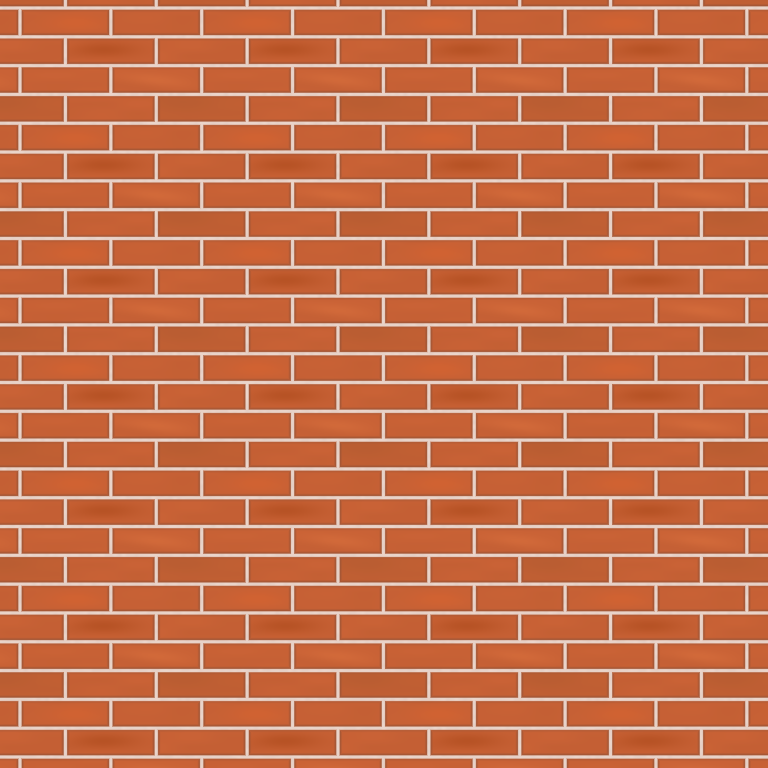
Reproduce this texture procedurally as a three.js fragment shader.

```glsl
// Running-bond wall of glazed orange bricks with pale mortar joints.
varying vec2 vUv;

float hash(vec2 p) {
  p = fract(p * vec2(0.1731, 0.3127));
  p += dot(p, p.yx + 19.19);
  return fract((p.x + p.y) * p.x * 37.0);
}

float noise(vec2 p) {
  vec2 i = floor(p), f = fract(p);
  f = f * f * (3.0 - 2.0 * f);
  return mix(mix(hash(i), hash(i + vec2(1.0, 0.0)), f.x),
             mix(hash(i + vec2(0.0, 1.0)), hash(i + vec2(1.0, 1.0)), f.x), f.y);
}

// Soft elliptical patch inside a brick
float patchMask(vec2 f, vec2 center, vec2 radius) {
  vec2 q = (f - center) / radius;
  return exp(-dot(q, q));
}

void main() {
  // Brick grid, rows counted downward, every second row shifted by half
  vec2 count = vec2(8.453, 26.66);
  vec2 grid = vec2(vUv.x, 1.0 - vUv.y) * count - vec2(0.22, 0.278);
  float row = floor(grid.y);
  grid.x -= 0.5 * mod(row, 2.0);
  vec2 cell = floor(grid);
  vec2 f = grid - cell;

  // Variations repeat every two bricks and four rows
  vec2 kind = mod(cell, vec2(2.0, 4.0));
  float accent = 1.0 - abs(kind.x - floor(kind.y * 0.5));

  // Fired clay with broad horizontal streaks
  vec2 seed = kind * vec2(17.0, 11.0) + 5.0;
  float streak = noise(f * vec2(2.5, 3.0) + seed) - 0.5;
  vec3 clay = vec3(0.78, 0.38, 0.208) * (1.0 + 0.035 * streak);

  // One accent brick per row: glow, scorch, pale streak or brown shade
  float glow = patchMask(f, vec2(0.62, 0.5), vec2(0.3, 0.3));
  float scorch = patchMask(f, vec2(0.42, 0.45), vec2(0.38, 0.3));
  float pale = patchMask(f, vec2(0.5, 0.35 + 0.3 * f.x), vec2(0.35, 0.22));
  float shade = 0.45 + 0.55 * patchMask(f, vec2(0.3, 0.25), vec2(0.4, 0.4));
  vec3 tint = vec3(0.83, 0.385, 0.19);
  float amount = 0.75 * glow;
  if (kind.y > 2.5) {
    tint = vec3(0.71, 0.36, 0.19);
    amount = 0.75 * shade;
  } else if (kind.y > 1.5) {
    tint = vec3(0.83, 0.42, 0.23);
    amount = 0.8 * pale;
  } else if (kind.y > 0.5) {
    tint = vec3(0.70, 0.31, 0.13);
    amount = 0.8 * scorch;
  }
  clay = mix(clay, tint, amount * accent);

  // Beveled rim, darkest along the bottom and the sides
  vec2 inset = min(f, 1.0 - f) / count;
  float edge = min(inset.x, inset.y);
  float rim = 1.0 - smoothstep(0.0025, 0.0062, edge);
  float top = step(inset.y, inset.x) * step(f.y, 0.5);
  clay = mix(clay, vec3(0.61, 0.33, 0.21), rim * mix(0.8, 0.4, top));

  // Mortar joints with a faint grain
  float grain = noise(vUv * 180.0) - 0.5;
  vec3 mortar = vec3(0.91, 0.825, 0.785) + 0.03 * grain;
  float joint = 1.0 - smoothstep(0.0011, 0.0032, edge);
  gl_FragColor = vec4(mix(clay, mortar, joint), 1.0);
}
```
